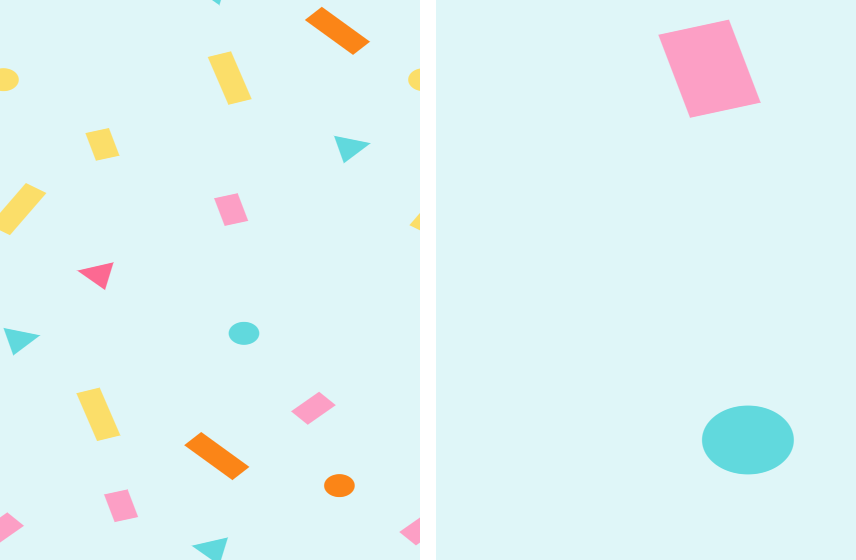
Left: the whole. Right: its middle third, enlarged.
A Shadertoy shader for this pattern:

```glsl
const vec3 PAPER = vec3(0.875, 0.965, 0.973);
const vec3 YELLOW = vec3(0.984, 0.871, 0.412);
const vec3 ORANGE = vec3(0.984, 0.522, 0.090);
const vec3 PINK = vec3(0.988, 0.624, 0.773);
const vec3 ROSE = vec3(0.988, 0.412, 0.573);
const vec3 TEAL = vec3(0.380, 0.851, 0.867);

const vec2 GRID = vec2(4.0, 5.0);          // cells before the layout repeats
const vec2 CELL = vec2(0.140625, 0.2);     // in canvas heights
const float BAR_WIDTH = 0.0164;            // half extents
const float BAR_LONG = 0.0449;
const float BAR_SHORT = 0.0257;
const float DISC_RADIUS = 0.0205;
const float TRIANGLE_INRADIUS = 0.0147;

vec2 hash2(vec2 p) {
    vec2 q = vec2(dot(p, vec2(127.1, 311.7)), dot(p, vec2(269.5, 183.3)));
    return fract(sin(q) * 43758.5453);
}

vec2 rotate(vec2 p, float angle) {
    float c = cos(angle), s = sin(angle);
    return vec2(c * p.x + s * p.y, c * p.y - s * p.x);
}

float boxDistance(vec2 p, vec2 halfSize) {
    vec2 d = abs(p) - halfSize;
    return length(max(d, 0.0)) + min(max(d.x, d.y), 0.0);
}

float triangleDistance(vec2 p, float inradius) {
    return max(-p.x, 0.5 * p.x + 0.866 * abs(p.y)) - inradius;
}

// Kinds: 0-5 and 6-9 bars, 10-13 triangles, 14-16 discs, the rest empty
float pieceDistance(vec2 p, float kind, float tilt) {
    vec2 q = rotate(p, radians(tilt));
    if (kind < 10.0) {
        float halfLength = kind < 5.0 ? BAR_LONG : BAR_SHORT;
        return boxDistance(q, vec2(halfLength, BAR_WIDTH));
    }
    if (kind < 14.0) return triangleDistance(q, TRIANGLE_INRADIUS);
    return kind < 17.0 ? length(p) - DISC_RADIUS : 1.0;
}

float pieceTilt(float kind) {
    if (kind < 2.0) return -72.0;
    if (kind < 3.0) return 57.0;
    if (kind < 5.0) return -44.0;
    if (kind < 6.0) return -74.0;
    if (kind < 10.0) return kind < 8.0 ? 43.0 : -74.0;
    return kind < 12.0 ? 15.0 : 47.0;
}

vec3 pieceColour(float kind) {
    if (kind < 3.0) return YELLOW;
    if (kind < 5.0) return ORANGE;
    if (kind < 6.0) return YELLOW;
    if (kind < 10.0) return PINK;
    if (kind < 13.0) return TEAL;
    if (kind < 14.0) return ROSE;
    if (kind < 15.0) return YELLOW;
    return kind < 16.0 ? ORANGE : TEAL;
}

// Deals every kind exactly once over the grid
float kindOfCell(vec2 id) {
    return mod(3.0 * (id.x + GRID.x * id.y) + 6.0, GRID.x * GRID.y);
}

vec3 confetti(vec2 p, float pixel) {
    vec3 colour = PAPER;
    vec2 home = floor(p / CELL);
    for (int y = -1; y <= 1; y++) {
        for (int x = -1; x <= 1; x++) {
            vec2 cell = home + vec2(x, y);
            vec2 id = mod(cell, GRID);
            float kind = kindOfCell(id);

            // Staggered columns with random jitter
            float stagger = 0.4 * mod(id.x, 2.0) - 0.2;
            vec2 jitter = (hash2(id + 3.0) - 0.5) * vec2(0.44, 0.5);
            vec2 centre = (cell + 0.5 + jitter + vec2(0.0, stagger)) * CELL;

            float d = pieceDistance(p - centre, kind, pieceTilt(kind));
            float cover = 1.0 - smoothstep(-0.6 * pixel, 0.6 * pixel, d);
            colour = mix(colour, pieceColour(kind), cover);
        }
    }
    return colour;
}

void mainImage(out vec4 fragColor, in vec2 fragCoord) {
    // Pieces are stretched sideways by 4:3
    vec2 p = fragCoord * vec2(0.75, 1.0) / iResolution.y;
    vec2 origin = CELL * vec2(0.35, 0.2);
    fragColor = vec4(confetti(p + origin, 1.0 / iResolution.y), 1.0);
}
```
